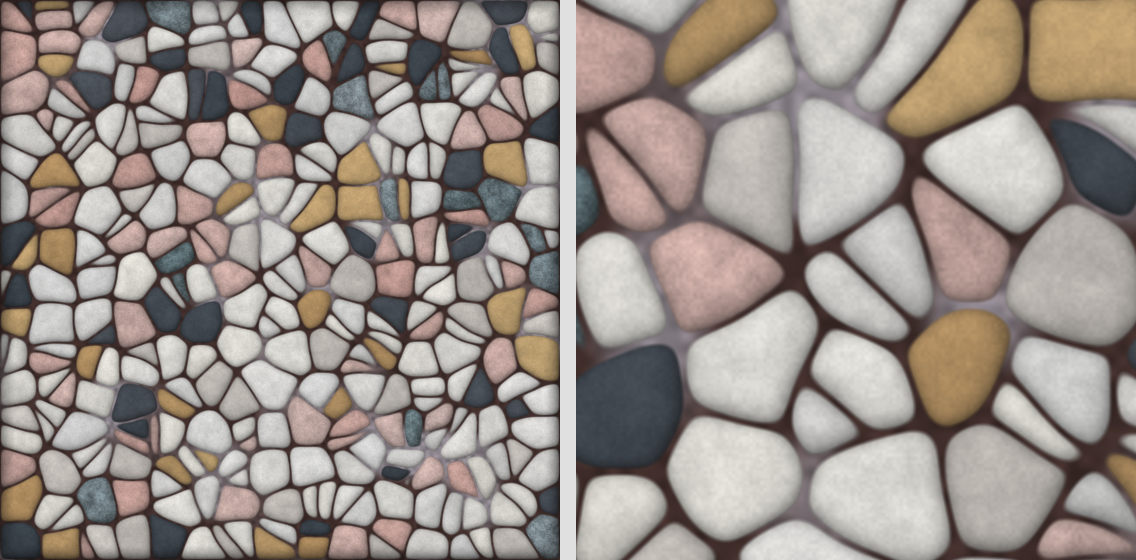
Left, the full canvas; right, a detail of the centre.
This texture is drawn by a Shadertoy shader. Its source:

```glsl
const float GRID = 15.0;

vec3 hash3(vec2 p) {
    vec3 q = fract(p.xyx * vec3(0.1031, 0.1030, 0.0973));
    q += dot(q, q.yxz + 33.33);
    return fract((q.xxy + q.yzz) * q.zyx);
}

float valueNoise(vec2 p) {
    vec2 i = floor(p), f = fract(p);
    f = f * f * (3.0 - 2.0 * f);
    return mix(mix(hash3(i).x, hash3(i + vec2(1, 0)).x, f.x),
               mix(hash3(i + vec2(0, 1)).x, hash3(i + vec2(1, 1)).x, f.x), f.y);
}

// Seed position in xy, squared-distance bonus in z
vec3 seed(vec2 cell) {
    vec3 h = hash3(cell + 11.0);
    return vec3(cell + 0.5 + 0.76 * (h.xy - 0.5), 0.14 * h.z);
}

bool offTray(vec2 cell) {
    return any(lessThan(cell, vec2(0))) || any(greaterThanEqual(cell, vec2(GRID)));
}

vec2 owningCell(vec2 p) {
    vec2 owner = floor(p);
    float nearest = 1e3;
    for (int y = -2; y <= 2; y++)
    for (int x = -2; x <= 2; x++) {
        vec2 cell = floor(p) + vec2(x, y);
        if (offTray(cell)) continue;
        vec3 s = seed(cell);
        float d = dot(p - s.xy, p - s.xy) - s.z;
        if (d < nearest) { nearest = d; owner = cell; }
    }
    return owner;
}

// Soft minimum of side distances: xy gathers the inward slope, z the weight
void addSide(inout vec3 sides, float dist, vec2 inward) {
    sides += exp(-15.0 * dist) * vec3(inward, 1.0);
}

vec3 stoneColor(float kind, float tint, out float mottle) {
    mottle = 0.10;
    vec3 color = mix(vec3(0.84, 0.83, 0.80), vec3(0.79, 0.79, 0.79), tint);
    if (kind > 0.45) color = mix(vec3(0.71, 0.69, 0.67), vec3(0.76, 0.74, 0.72), tint);
    if (kind > 0.54) { color = mix(vec3(0.72, 0.57, 0.54), vec3(0.77, 0.68, 0.66), tint); mottle = 0.17; }
    if (kind > 0.73) { color = mix(vec3(0.66, 0.53, 0.36), vec3(0.73, 0.62, 0.44), tint); mottle = 0.12; }
    if (kind > 0.81) { color = mix(vec3(0.35, 0.42, 0.44), vec3(0.46, 0.50, 0.52), tint); mottle = 0.42; }
    if (kind > 0.89) { color = mix(vec3(0.22, 0.25, 0.28), vec3(0.29, 0.31, 0.34), tint); mottle = 0.15; }
    return color;
}

void mainImage(out vec4 fragColor, in vec2 fragCoord) {
    vec2 uv = fragCoord / iResolution.xy;
    vec2 p = uv * GRID;
    vec2 warped = p + 0.03 * sin(p.yx * 4.3 + 2.0 * sin(p * 1.7));

    // Sides shared with neighbouring stones
    vec2 owner = owningCell(warped);
    vec3 own = seed(owner);
    vec2 local = warped - own.xy;
    vec3 sides = vec3(0);
    for (int y = -2; y <= 2; y++)
    for (int x = -2; x <= 2; x++) {
        vec2 cell = owner + vec2(x, y);
        if ((x == 0 && y == 0) || offTray(cell)) continue;
        vec3 other = seed(cell);
        vec2 away = other.xy - own.xy;
        float span = length(away);
        float border = 0.5 * (span + (own.z - other.z) / span);
        addSide(sides, border - dot(local, away) / span, -away / span);
    }

    // Straight sides along the tray
    addSide(sides, p.x, vec2(1, 0));
    addSide(sides, p.y, vec2(0, 1));
    addSide(sides, GRID - p.x, vec2(-1, 0));
    addSide(sides, GRID - p.y, vec2(0, -1));

    // Many cells are cut into two angular stones
    vec3 cut = hash3(owner + 83.0);
    float half_ = 0.0;
    if (cut.x < 0.45) {
        float angle = 6.2832 * cut.y;
        vec2 normal = vec2(cos(angle), sin(angle));
        float across = dot(local, normal) + 0.24 * (cut.z - 0.5);
        half_ = across > 0.0 ? 1.0 : 0.0;
        addSide(sides, abs(across), across > 0.0 ? normal : -normal);
    }
    float depth = -log(sides.z) / 15.0 - 0.022;
    vec2 outward = -sides.xy / sides.z;

    // Stone colour, veins and grain
    vec3 pick = hash3(owner + half_ * vec2(41, 67) + 29.0);
    float mottle;
    vec3 stone = stoneColor(pick.x, pick.y, mottle);
    vec2 drift = p + 50.0 * pick.yz;
    float blotch = 0.5 * valueNoise(drift * 4.0) + 0.3 * valueNoise(drift * 10.0 + 7.0)
                 + 0.2 * valueNoise(drift * 21.0);
    float grain = valueNoise(p * 32.0) - 0.5;
    stone *= 1.0 + mottle * (1.7 * (blotch - 0.5) + 0.5 * grain);
    stone *= 0.96 + 0.08 * pick.z;

    // Rounded rim lit from the upper left
    float rim = exp(-17.0 * max(depth, 0.0));
    stone *= 1.02 - 0.36 * rim;
    stone *= 1.0 + 0.24 * dot(outward, vec2(-0.45, 0.89)) * exp(-9.0 * max(depth, 0.0));

    // Brown bed with pale patches of grout
    float patchy = smoothstep(0.60, 0.85, valueNoise(p * 0.7 + 5.0));
    vec3 bed = mix(vec3(0.24, 0.17, 0.16), vec3(0.52, 0.49, 0.52), patchy);
    bed *= 0.80 + 0.4 * valueNoise(p * 9.0);

    float soft = max(GRID / iResolution.y, 0.022);
    vec3 color = mix(bed, stone, smoothstep(-soft, soft, depth));
    vec2 edge = min(uv, 1.0 - uv);
    color *= mix(0.72, 1.0, smoothstep(0.0, 0.03, min(edge.x, edge.y)));
    fragColor = vec4(color, 1.0);
}
```
